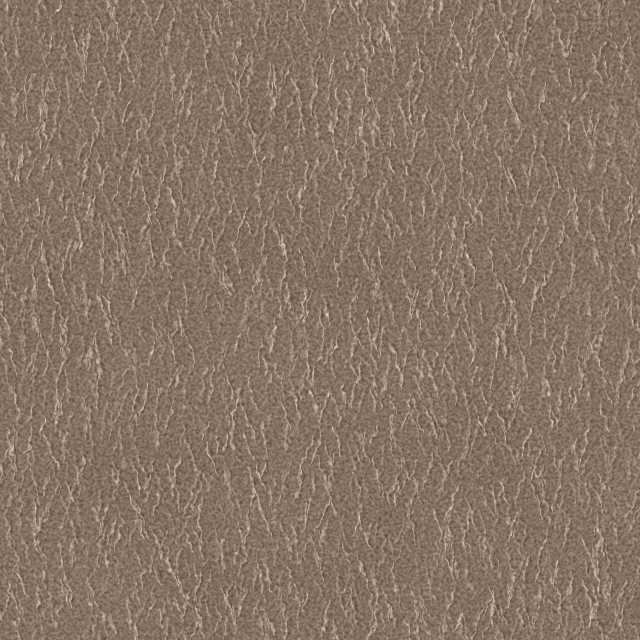
Reproduce this texture procedurally as a three.js fragment shader.

```glsl
// Fine-grained taupe leather with thin, upright, feathery creases.
// Scattered tapered strokes, roughened by gradient noise, are drawn as
// lit ridges with a soft shadow beside them over a fine pebbled grain.

varying vec2 vUv;

const vec3 BASE_COLOR = vec3(0.512, 0.444, 0.383);
const vec3 LIGHT_TINT = vec3(0.98, 1.0, 0.98);
const vec2 CELL_SIZE = vec2(0.0255, 0.047);  // spacing of creases per layer
const int LAYERS = 2;
const float MIN_HALF_LENGTH = 0.015;
const float MAX_HALF_LENGTH = 0.038;
const float RIDGE_WIDTH = 0.0017;
const float MIN_TILT = 0.06;
const float MAX_TILT = 0.42;
const float MAX_BOW = 4.0;
const float RIDGE_LIGHT = 0.27;
const float SHADOW_DEPTH = 0.075;
const float SHADOW_OFFSET = 1.9;             // in ridge widths
const float COARSE_WOBBLE = 0.0065;
const float FINE_WOBBLE = 0.0034;
const float FINE_GRAIN = 0.15;
const float COARSE_GRAIN = 0.085;
const float PATCH_TONE = 0.02;

vec2 hash22(vec2 p) {
  vec3 q = fract(vec3(p.xyx) * vec3(0.1031, 0.1030, 0.0973));
  q += dot(q, q.yzx + 33.33);
  return fract((q.xx + q.yz) * q.zy);
}

vec2 gradientAt(vec2 cell) {
  float angle = 6.2832 * hash22(cell).x;
  return vec2(cos(angle), sin(angle));
}

// Gradient noise, roughly -0.7 to 0.7
float gradientNoise(vec2 p) {
  vec2 i = floor(p);
  vec2 f = p - i;
  vec2 u = f * f * f * (f * (f * 6.0 - 15.0) + 10.0);
  float a = dot(gradientAt(i), f);
  float b = dot(gradientAt(i + vec2(1.0, 0.0)), f - vec2(1.0, 0.0));
  float c = dot(gradientAt(i + vec2(0.0, 1.0)), f - vec2(0.0, 1.0));
  float d = dot(gradientAt(i + vec2(1.0, 1.0)), f - vec2(1.0, 1.0));
  return mix(mix(a, b, u.x), mix(c, d, u.x), u.y);
}

// One tapered crease around the origin: x = ridge light, y = shadow
vec2 crease(vec2 p, vec2 shape, vec2 look) {
  float halfLength = mix(MIN_HALF_LENGTH, MAX_HALF_LENGTH, shape.x);
  float lean = shape.y * 2.0 - 1.0;
  float tilt = sign(lean) * mix(MIN_TILT, MAX_TILT, abs(lean));
  float bow = (look.x * 2.0 - 1.0) * MAX_BOW;
  float along = p.y / halfLength;
  float taper = max(1.0 - along * along, 0.0);
  float width = RIDGE_WIDTH * mix(0.6, 1.1, taper);
  float across = (p.x - tilt * p.y - bow * p.y * p.y) / width;
  float shadowAcross = (across - SHADOW_OFFSET) / 1.3;
  float strength = mix(0.25, 1.0, look.y) * smoothstep(0.0, 0.5, taper);
  return strength * vec2(exp(-across * across), exp(-shadowAcross * shadowAcross));
}

// Strongest crease from the neighbouring cells of every layer
vec2 creaseField(vec2 p) {
  vec2 field = vec2(0.0);
  for (int layer = 0; layer < LAYERS; layer++) {
    float seed = float(layer) * 137.0;
    vec2 grid = p / CELL_SIZE + float(layer) * vec2(0.43, 0.57);
    vec2 home = floor(grid);
    for (int y = -1; y <= 1; y++) {
      for (int x = -1; x <= 1; x++) {
        vec2 cell = home + vec2(float(x), float(y));
        vec2 id = cell + seed + 11.0;
        vec2 center = cell + hash22(id);
        vec2 local = (grid - center) * CELL_SIZE;
        field = max(field, crease(local, hash22(id + 311.0), hash22(id + 523.0)));
      }
    }
  }
  return field;
}

void main() {
  // Ragged sideways wobble of the creases
  vec2 warped = vUv;
  warped.x += COARSE_WOBBLE * gradientNoise(vUv * vec2(75.0, 60.0) + 7.0);
  warped.x += FINE_WOBBLE * gradientNoise(vUv * vec2(190.0, 125.0) + 41.0);
  vec2 folds = creaseField(warped);

  // Uneven light along the ridges
  float breakup = 0.8 + 1.0 * gradientNoise(vUv * vec2(150.0, 95.0) + 83.0);
  float ridge = folds.x * clamp(breakup, 0.2, 1.4);
  float shadow = folds.y * (1.0 - folds.x);

  // Pebbled grain and faint broad patches
  mat2 turn = mat2(0.8, 0.6, -0.6, 0.8);
  float grain = FINE_GRAIN * gradientNoise(turn * vUv * 235.0 + 307.0)
              + COARSE_GRAIN * gradientNoise(vUv * 145.0 + 19.0);
  float broad = PATCH_TONE * gradientNoise(vUv * 6.0 + 61.0);

  float tone = RIDGE_LIGHT * ridge - SHADOW_DEPTH * shadow + grain + broad;
  gl_FragColor = vec4(BASE_COLOR + tone * LIGHT_TINT, 1.0);
}
```
